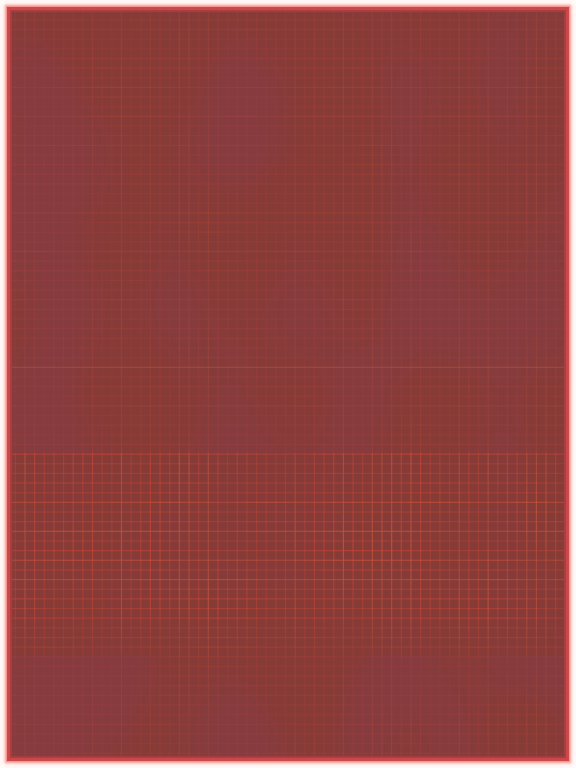
Give the GLSL for this pattern, as a WebGL 1 fragment shader.

```glsl
precision highp float;
// A dark red panel with a fine square grid, one brighter band and a glowing frame.

uniform vec2 u_resolution;

// Lengths are in canvas widths.
const float PITCH = 0.016753;
const float LINE_WIDTH = 0.0020;
const vec2 GRID_ORIGIN = vec2(0.0266, 0.6957);
const float BAND_BOTTOM = 0.196;
const float BAND_TOP = 0.547;
const float DIM_STRENGTH = 0.17;
const float BAND_STRENGTH = 0.50;
const float ACCENT_STRENGTH = 0.42;
const float FRAME_INSET = 0.0120;
const float FRAME_WIDTH = 0.0056;
const float INNER_WIDTH = 0.0090;
const float GLOW_REACH = 0.0045;

const vec3 GROUND = vec3(0.530, 0.230, 0.215);
const vec3 GROUND_PLUM = vec3(0.525, 0.230, 0.245);
const vec3 LINE_RED = vec3(0.80, 0.28, 0.20);
const vec3 LINE_PLUM = vec3(0.70, 0.29, 0.32);
const vec3 LINE_AMBER = vec3(0.76, 0.38, 0.26);
const vec3 FRAME_BRIGHT = vec3(0.80, 0.28, 0.29);
const vec3 FRAME_SHADE = vec3(0.64, 0.24, 0.25);
const vec3 GLOW_PINK = vec3(0.98, 0.62, 0.59);
const vec3 PAPER = vec3(1.0, 0.975, 0.97);

float hash(vec2 p) {
  return fract(sin(dot(p, vec2(127.1, 311.7))) * 43758.55);
}

float cornerSlope(vec2 cell, vec2 offset) {
  float angle = 6.2832 * hash(cell);
  return dot(vec2(cos(angle), sin(angle)), offset);
}

float gradientNoise(vec2 p) {
  vec2 i = floor(p);
  vec2 f = fract(p);
  vec2 u = f * f * f * (f * (f * 6.0 - 15.0) + 10.0);
  vec2 e = vec2(0.0, 1.0);
  float low = mix(cornerSlope(i, f), cornerSlope(i + e.yx, f - e.yx), u.x);
  float high = mix(cornerSlope(i + e.xy, f - e.xy), cornerSlope(i + 1.0, f - 1.0), u.x);
  return mix(low, high, u.y);
}

// Share of a pixel covered by a line whose centre is at a signed distance.
float lineCoverage(float dist, float pixel) {
  float halfWidth = 0.5 * LINE_WIDTH;
  float near = max(dist - 0.5 * pixel, -halfWidth);
  float far = min(dist + 0.5 * pixel, halfWidth);
  return max(far - near, 0.0) / pixel;
}

float boxDistance(vec2 p, vec2 halfSize) {
  vec2 q = abs(p) - halfSize;
  return length(max(q, 0.0)) + min(max(q.x, q.y), 0.0);
}

vec3 gridColor(vec2 p, float pixel) {
  // Slow drift of the ground between brick and plum
  float plum = smoothstep(-0.25, 0.35, gradientNoise(p * vec2(6.0, 3.5) + 4.0));
  float band = smoothstep(BAND_BOTTOM - pixel, BAND_BOTTOM + pixel, p.y)
             * (1.0 - smoothstep(BAND_TOP - pixel, BAND_TOP + pixel, p.y));
  plum *= 1.0 - 0.85 * band;
  vec3 color = mix(GROUND, GROUND_PLUM, plum);

  vec2 g = (p - GRID_ORIGIN) / PITCH;
  vec2 index = floor(g + 0.5);
  vec2 dist = (g - index) * PITCH;

  // Brightness of the band, fading towards its lower edge
  float fade = mix(0.5, 1.0, smoothstep(BAND_BOTTOM, BAND_BOTTOM + 0.10, p.y));
  float strength = mix(DIM_STRENGTH, BAND_STRENGTH * fade, band);
  strength *= 1.0 + 0.5 * gradientNoise(p * 9.0 + 17.0);

  // Each line has its own strength and warmth
  float columnSeed = hash(vec2(index.x, 3.0));
  float rowSeed = hash(vec2(7.0, index.y));
  float accent = 1.0 - step(0.5, abs(index.y));
  float columnLine = strength * mix(0.6, 1.3, columnSeed);
  float rowLine = max(strength * mix(0.65, 1.3, rowSeed), accent * ACCENT_STRENGTH);
  vec3 lineTone = mix(LINE_RED, LINE_PLUM, plum * 0.8);
  vec3 columnTone = mix(lineTone, LINE_AMBER, 0.6 * step(0.75, columnSeed));
  vec3 rowTone = mix(lineTone, LINE_AMBER, max(0.7 * accent, 0.4 * step(0.8, rowSeed)));

  color = mix(color, columnTone, clamp(columnLine, 0.0, 1.0) * lineCoverage(dist.x, pixel));
  return mix(color, rowTone, clamp(rowLine, 0.0, 1.0) * lineCoverage(dist.y, pixel));
}

void main() {
  float pixel = 1.0 / u_resolution.x;
  vec2 p = gl_FragCoord.xy * pixel;
  vec2 center = 0.5 * vec2(1.0, u_resolution.y * pixel);
  float edge = boxDistance(p - center, center - FRAME_INSET);
  float soft = 0.75 * pixel;

  // Grid, shaded inner rim, bright frame, then the outer glow
  vec3 color = gridColor(p, pixel);
  color = mix(color, FRAME_SHADE, smoothstep(-soft, soft, edge + INNER_WIDTH));
  color = mix(color, FRAME_BRIGHT, smoothstep(-soft, soft, edge + FRAME_WIDTH));
  float reach = max(edge, 0.0) / GLOW_REACH;
  vec3 glow = mix(PAPER, GLOW_PINK, exp(-reach * reach));
  color = mix(color, glow, smoothstep(-soft, soft, edge));

  gl_FragColor = vec4(color, 1.0);
}
```
